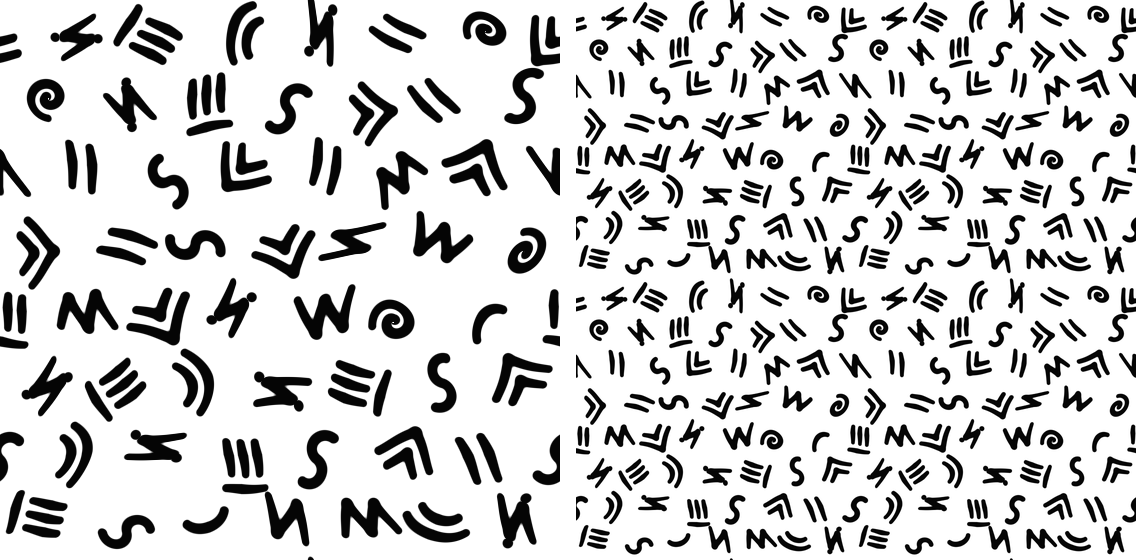
Left, the tile; right, the same tile 2 across and 2 down.
A three.js fragment shader for this pattern:

```glsl
// Seamless scatter of hand-inked doodles: bars, zigzags, curls, arcs and chevrons.
varying vec2 vUv;

const vec3 PAPER = vec3(1.0);
const vec3 INK = vec3(0.02);
const vec2 GRID = vec2(7.0, 8.0);  // doodles across and up; rows must be even
const float SIZE = 0.041;          // doodle unit in canvas widths
const float PEN = 0.225;           // stroke radius in doodle units
const float JITTER = 0.016;        // scatter around each cell centre
const float SKEW = 0.2;            // random slant of each doodle
const float WOBBLE = 0.05;         // unevenness of the hand
const float SOFT = 0.0014;         // half width of the smoothed edge
const float KINDS = 10.0;
const float TAU = 6.28318;

float hash(vec2 p) {
  return fract(sin(dot(p, vec2(127.1, 311.7)) + 4.7) * 4375.85);
}

// Union with a little ink pooled in the joint
float blend(float a, float b) {
  const float k = 0.14;
  float h = max(k - abs(a - b), 0.0) / k;
  return min(a, b) - h * h * k * 0.25;
}

float stroke(vec2 p, vec2 a, vec2 b, float ra, float rb) {
  vec2 d = b - a;
  float h = clamp(dot(p - a, d) / dot(d, d), 0.0, 1.0);
  return length(p - a - d * h) - PEN * mix(ra, rb, h);
}

// Straight mark, fuller in the middle
float bar(vec2 p, vec2 a, vec2 b) {
  vec2 mid = mix(a, b, 0.6);
  return min(stroke(p, a, mid, 0.72, 1.0), stroke(p, mid, b, 1.0, 0.8));
}

// Arc centred on +y, thinning to its tips
float arc(vec2 p, float radius, float spread, float tip) {
  p.x = abs(p.x);
  float a = atan(p.x, p.y);
  vec2 end = radius * vec2(sin(spread), cos(spread));
  float d = a < spread ? abs(length(p) - radius) : length(p - end);
  return d - PEN * mix(1.0, tip, min(a / spread, 1.0));
}

float spiral(vec2 p) {
  const float gap = 0.62;
  float a = atan(p.y, p.x) / TAU, d = 9.0;
  for (int i = 0; i < 3; i++) {
    float t = clamp(a + float(i), 0.2, 1.5);
    vec2 q = gap * t * vec2(cos(t * TAU), sin(t * TAU));
    d = min(d, length(p - q) - PEN * mix(1.0, 0.75, smoothstep(1.0, 1.5, t)));
  }
  return d;
}

vec2 zigzagPoint(float i, float count, float pace, float seed) {
  float side = 1.0 - 2.0 * mod(i, 2.0);
  return vec2((i - 0.5 * count) * pace, side * (0.5 + 0.28 * hash(vec2(i, seed))));
}

float zigzag(vec2 p, float count, float pace, float seed) {
  float d = 9.0;
  vec2 a = zigzagPoint(0.0, count, pace, seed);
  for (int i = 1; i <= 4; i++) {
    float n = float(i);
    if (n > count) break;
    vec2 b = zigzagPoint(n, count, pace, seed);
    d = blend(d, stroke(p, a, b, n < 1.5 ? 0.75 : 1.0, n == count ? 0.75 : 1.0));
    a = b;
  }
  return d;
}

// Right angle with its corner at (c, c)
float chevron(vec2 p, float c, float reach) {
  return blend(stroke(p, vec2(c), vec2(c, reach), 1.0, 0.75),
               stroke(p, vec2(c), vec2(reach, c), 1.0, 0.85));
}

float doodle(vec2 p, float kind, float seed) {
  if (kind < 0.5) return min(bar(p, vec2(-0.8, 0.42), vec2(1.0, 0.42)),
                             bar(p, vec2(-1.0, -0.42), vec2(0.85, -0.42)));
  if (kind < 1.5) {  // three bars and a crossbar
    float d = bar(p, vec2(-1.15, -0.85), vec2(-1.15, 0.85));
    for (int i = -1; i <= 1; i++) {
      float y = 0.62 * float(i);
      d = min(d, bar(p, vec2(-0.5, y), vec2(0.9, y)));
    }
    return d;
  }
  if (kind < 2.5) return zigzag(p, 4.0, 0.58, seed);
  if (kind < 3.5) return min(arc(vec2(p.y - 0.55, -p.x), 0.55, 1.55, 0.95),
                             arc(vec2(-p.y - 0.55, p.x), 0.55, 1.55, 0.95));
  if (kind < 4.5) return spiral(p);
  if (kind < 5.5) return min(arc(p + vec2(0.0, 1.1), 1.0, 0.9, 0.75),
                             arc(p + vec2(0.0, 1.1), 1.68, 0.85, 0.75));
  if (kind < 6.5) return min(chevron(p, -0.75, 1.05), chevron(p, -0.03, 0.95));
  if (kind < 7.5) return arc(p + vec2(0.0, 0.75), 0.95, 1.05, 0.8);
  if (kind < 8.5) {  // bent stroke between two dots
    float dots = length(vec2(p.x, abs(p.y) - 0.98)) - PEN * 0.95;
    return min(dots, zigzag(p + vec2(0.35 * p.y, 0.0), 3.0, 0.48, seed));
  }
  return zigzag(p + vec2(0.3 * p.y, 0.0), 3.0, 0.62, seed);
}

void main() {
  float d = 1.0;
  float baseRow = floor(vUv.y * GRID.y);
  for (int j = -1; j <= 1; j++) {
    float row = baseRow + float(j);
    float shift = 0.5 * mod(row, 2.0);  // staggered rows
    for (int i = -1; i <= 1; i++) {
      float column = floor(vUv.x * GRID.x - shift) + float(i);
      vec2 id = mod(vec2(column, row), GRID);
      vec2 scatter = vec2(hash(id + 11.3), hash(id + 23.9)) * 2.0 - 1.0;
      vec2 p = vUv - vec2(column + 0.5 + shift, row + 0.5) / GRID - JITTER * scatter;
      if (dot(p, p) > 0.0064) continue;
      // Turn, scale, slant and wobble each doodle
      float seed = hash(id + 37.1), angle = TAU * hash(id + 51.7);
      float scale = SIZE * mix(0.94, 1.08, hash(id + 63.3));
      p = mat2(cos(angle), sin(angle), -sin(angle), cos(angle)) * p / scale;
      p.x += SKEW * (seed * 2.0 - 1.0) * p.y;
      p += WOBBLE * sin(p.yx * 2.3 + seed * TAU);
      float kind = mod(3.0 * id.x + 4.0 * id.y + floor(2.0 * hash(id + 79.9)), KINDS);
      d = min(d, doodle(p, kind, seed) * scale);
    }
  }
  gl_FragColor = vec4(mix(INK, PAPER, smoothstep(-SOFT, SOFT, d)), 1.0);
}
```
